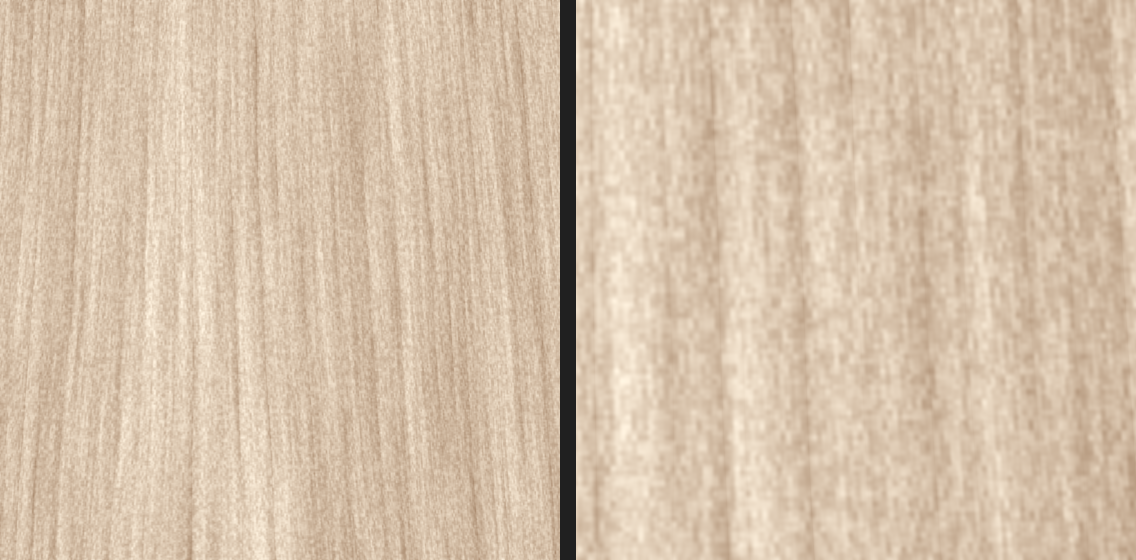
Left, the full canvas; right, a detail of the centre.
A Shadertoy shader for this texture:

```glsl
// Pale wood veneer: near-vertical growth rings, soft streaks and fine fibres.

const vec3  MEAN_COLOR   = vec3(0.843, 0.760, 0.668);
const vec3  TONE_STEP    = vec3(0.042, 0.051, 0.055); // colour change per unit of tone
const float HEART_X      = 0.36;   // axis the grain fans away from
const float FAN_SHIFT    = 0.070;  // sideways drift from top to bottom
const float RING_COUNT   = 36.0;
const float RING_TAIL    = 0.0065; // soft side of a ring
const float RING_EDGE    = 0.0014; // crisp side of a ring
const float RING_DEPTH   = 2.1;
const float BROAD_GAIN   = 0.38;
const float STREAK_GAIN  = 0.85;
const float THREAD_GAIN  = 0.75;
const float FIBRE_GAIN   = 0.85;
const float SPECKLE_GAIN = 1.20;
const float FLECK_GAIN   = 0.65;

float hash(vec2 p) {
    vec3 q = fract(vec3(p.xyx) * 0.1031);
    q += dot(q, q.yzx + 33.33);
    return fract((q.x + q.y) * q.z);
}

// Smooth value noise in -1..1
float noise(vec2 p) {
    vec2 cell = floor(p);
    vec2 f = fract(p);
    f = f * f * (3.0 - 2.0 * f);
    float low  = mix(hash(cell), hash(cell + vec2(1, 0)), f.x);
    float high = mix(hash(cell + vec2(0, 1)), hash(cell + vec2(1, 1)), f.x);
    return 2.0 * mix(low, high, f.y) - 1.0;
}

// Straightens the fanned, slightly wavy grain
vec2 grainSpace(vec2 uv) {
    float fan = FAN_SHIFT * tanh(4.5 * (uv.x - HEART_X)) * (1.0 - uv.y);
    float wave = 0.0020 * sin(6.0 * uv.y + 9.0 * uv.x)
               + 0.0007 * sin(17.0 * uv.y - 23.0 * uv.x);
    return vec2(uv.x - fan + wave, uv.y);
}

// Cellular rings: jittered lines, soft on one side and crisp on the other
float rings(vec2 g) {
    float x = g.x * RING_COUNT;
    float dark = 0.0;
    for (int i = -1; i <= 1; i++) {
        float id = floor(x) + float(i);
        float jitter = hash(vec2(id + 50.0, 7.0));
        float d = (x - id - 0.15 - 0.7 * jitter) / RING_COUNT;
        float width = d < 0.0 ? RING_TAIL * (0.5 + jitter) : RING_EDGE;
        float fade = 0.62 + 0.45 * noise(vec2(id * 3.7 + 90.0, g.y * 3.0 + jitter * 20.0));
        float weight = 0.55 + 0.60 * hash(vec2(id + 50.0, 31.0));
        dark += weight * max(fade, 0.0) * exp(-abs(d) / width);
    }
    return dark;
}

// Wide light and dark zones from layered sines
float broadTone(vec2 g) {
    return 1.1 * cos(6.9 * (g.x - HEART_X))
         + 0.50 * sin(17.0 * g.x + 2.0 * g.y + 1.0)
         + 0.45 * sin(31.0 * g.x - 3.0 * g.y)
         + 0.30 * sin(5.0 * g.y + 11.0 * g.x + 2.0);
}

void mainImage(out vec4 fragColor, in vec2 fragCoord) {
    vec2 uv = fragCoord / iResolution.xy;
    vec2 g = grainSpace(uv);

    // Fibres also fray the edges of the rings
    float fibre = noise(g * vec2(230.0, 9.0) + 40.0);
    vec2 frayed = g + vec2(0.0009 * fibre, 0.0);

    // Stack of detail from wide zones down to pores
    float tone = 0.42;
    tone += BROAD_GAIN * broadTone(g);
    tone += STREAK_GAIN * noise(frayed * vec2(42.0, 1.7) + 11.0);
    tone += THREAD_GAIN * noise(frayed * vec2(105.0, 3.8) + 23.0);
    tone += FIBRE_GAIN * fibre;
    tone += SPECKLE_GAIN * noise(g * vec2(370.0, 150.0) + 70.0);
    tone += FLECK_GAIN * noise(uv * vec2(250.0, 330.0) + 15.0);
    tone -= RING_DEPTH * rings(frayed);

    fragColor = vec4(clamp(MEAN_COLOR + TONE_STEP * tone, 0.0, 1.0), 1.0);
}
```
